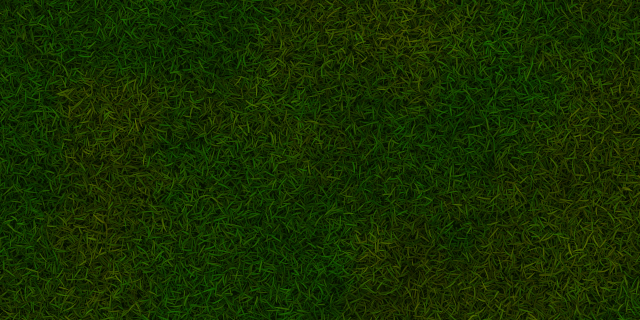
Reproduce this texture procedurally as a Shadertoy shader.

```glsl
// A dark lawn seen from above: thousands of short, bent, tapering blades.
// Jittered grids of blades are stacked from shaded depth to lit top,
// and slow noise turns some patches from deep green to dry olive.

const int LAYERS = 14;
const float CELL = 0.030;          // grid spacing, in canvas heights
const float TAU = 6.28319;
const vec3 SOIL = vec3(0.022, 0.070, 0.0);
const vec3 FRESH = vec3(0.25, 1.0, 0.0);
const vec3 DRY = vec3(0.86, 0.98, 0.0);

// Four random values in 0..1 from a cell and a layer number
vec4 hash4(vec3 seed) {
    vec4 q = fract(seed.xyzx * vec4(0.1031, 0.1030, 0.0973, 0.1099));
    q += dot(q, q.wzxy + 33.33);
    return fract((q.xxyz + q.yzzw) * q.zywx);
}

float valueNoise(vec2 p, float seed) {
    vec2 i = floor(p);
    vec2 f = fract(p);
    f = f * f * (3.0 - 2.0 * f);
    float a = hash4(vec3(i, seed)).x;
    float b = hash4(vec3(i + vec2(1, 0), seed)).x;
    float c = hash4(vec3(i + vec2(0, 1), seed)).x;
    float d = hash4(vec3(i + vec2(1, 1), seed)).x;
    return mix(mix(a, b, f.x), mix(c, d, f.x), f.y);
}

float fbm(vec2 p, float seed) {
    float sum = 0.0;
    float weight = 0.5;
    for (int i = 0; i < 4; i++) {
        sum += weight * valueNoise(p, seed + float(i));
        p = p * 2.1 + 7.3;
        weight *= 0.5;
    }
    return sum / 0.9375;
}

// Blade frame: x runs from -1 at the root to 1 at the tip,
// y is the signed distance from the bent centre line
vec2 bladeCoords(vec2 p, float angle, float halfLength, float bend) {
    vec2 along = vec2(cos(angle), sin(angle));
    float x = dot(p, along) / halfLength;
    float y = dot(p, vec2(-along.y, along.x));
    return vec2(x, y - bend * halfLength * (x * x - 0.4));
}

// Smooth coverage of a tapering blade
float bladeMask(vec2 b, float halfWidth, float halfLength, float soft) {
    float taper = halfWidth * sqrt(clamp((1.0 - b.x) * 0.6, 0.0, 1.0));
    float side = clamp(0.5 + (taper - abs(b.y)) / soft, 0.0, 1.0);
    float ends = clamp(0.5 + (1.0 - abs(b.x)) * halfLength / soft, 0.0, 1.0);
    return side * ends * min(1.0, 2.0 * taper / soft);
}

vec3 bladeColor(float level, float dryness) {
    return level * mix(FRESH, DRY, clamp(dryness, 0.0, 1.0));
}

// Lays one jittered grid of blades over the colour below
vec3 grassLayer(vec3 below, vec2 p, float layer, float height, float patchDry, float px) {
    vec3 col = below;
    vec2 grid = p / CELL + layer * vec2(0.37, 0.71);
    vec2 home = floor(grid);
    for (int j = -1; j <= 1; j++) {
        for (int i = -1; i <= 1; i++) {
            vec2 cell = home + vec2(i, j);
            vec4 place = hash4(vec3(cell, layer + 11.0));
            vec4 look = hash4(vec3(cell + 57.0, layer + 41.0));

            vec2 offset = (grid - cell - place.xy) * CELL;
            float halfLength = CELL * mix(0.42, 0.85, place.w);
            float halfWidth = mix(0.0016, 0.0029, look.x);
            float bend = (look.y - 0.5) * 0.45;
            vec2 b = bladeCoords(offset, place.z * TAU, halfLength, bend);

            // Soft contact shadow, then the blade lit toward its tip
            float shadow = bladeMask(b, halfWidth * 2.2, halfLength, px * 2.0);
            col *= 1.0 - 0.16 * shadow;
            float level = mix(0.13, 0.305, height) * mix(0.62, 1.38, look.z);
            level *= 1.0 + 0.18 * b.x + 0.14 * clamp(b.y / halfWidth, -1.0, 1.0);
            float dryness = patchDry + 0.65 * (look.w - 0.5);
            float mask = bladeMask(b, halfWidth, halfLength, px);
            col = mix(col, bladeColor(level, dryness), mask);
        }
    }
    return col;
}

void mainImage(out vec4 fragColor, in vec2 fragCoord) {
    float px = 1.0 / iResolution.y;
    vec2 p = fragCoord * px;

    // Dry patches, commoner toward the right, and broad light changes
    float aspect = iResolution.x / iResolution.y;
    float drift = 0.22 * (p.x / aspect - 0.5);
    float dryPatch = smoothstep(0.33, 0.72, fbm(p * 3.2, 3.0) + drift);
    float patchDry = 0.14 + 0.52 * dryPatch;
    float light = mix(0.82, 1.18, fbm(p * 4.5 + 20.0, 9.0));

    vec3 col = SOIL * mix(0.6, 1.4, valueNoise(p * 60.0, 5.0));
    for (int k = 0; k < LAYERS; k++) {
        float height = float(k) / float(LAYERS - 1);
        col = grassLayer(col, p, float(k), height, patchDry, px);
    }
    fragColor = vec4(col * light, 1.0);
}
```
